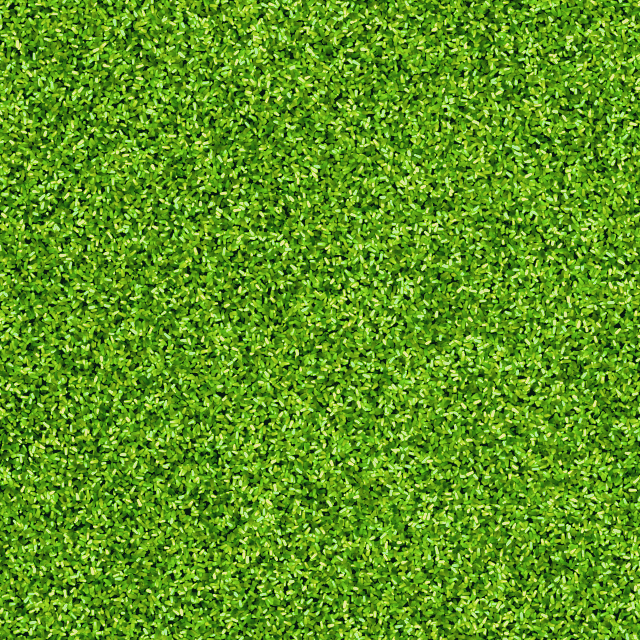
Reproduce this texture procedurally as a WebGL 1 fragment shader.

```glsl
precision highp float;
// Dense, sunlit turf seen from above: short blades lie in every direction.
// Jittered grid layers stack capsule blades into a tone field, each blade
// shading what lies below; a colour ramp then turns tone into greens.

uniform vec2 u_resolution;

const float CELLS = 112.0;        // grid cells across the canvas
const int LAYERS = 3;             // blades per cell
const float HALF_WIDTH = 0.27;    // blade sizes, in cells
const float MIN_SPINE = 0.22;
const float MAX_SPINE = 0.50;
const float EDGE_SOFTNESS = 0.0013; // in canvas units
const float SHADOW_REACH = 0.14;  // in cells
const float SHADOW_DEPTH = 0.25;
const float GROUND_TONE = 0.03;
const float DARK_BLADE = 0.17;
const float LIGHT_BLADE = 1.08;
const float TIP_LIGHT = 0.10;     // tone rise from root to tip
const float CONTRAST = 1.20;
const float TINT_AMOUNT = 0.13;   // shift between cool and yellow green
const float PATCH_SCALE = 5.0;    // broad, faint unevenness
const float PATCH_AMOUNT = 0.06;

const vec3 SOIL = vec3(0.03, 0.10, 0.06);
const vec3 DEEP_GREEN = vec3(0.11, 0.29, 0.06);
const vec3 SHADE_GREEN = vec3(0.24, 0.47, 0.06);
const vec3 LEAF_GREEN = vec3(0.40, 0.66, 0.09);
const vec3 LIME = vec3(0.62, 0.87, 0.14);
const vec3 GLINT = vec3(0.80, 0.91, 0.62);

vec4 hash4(vec2 p) {
  vec4 q = fract(p.xyxy * vec4(0.1031, 0.1030, 0.0973, 0.1099));
  q += dot(q, q.wzxy + 33.33);
  return fract((q.xxyz + q.yzzw) * q.zywx);
}

float valueNoise(vec2 p) {
  vec2 cell = floor(p);
  vec2 f = fract(p);
  f = f * f * (3.0 - 2.0 * f);
  float low = mix(hash4(cell).x, hash4(cell + vec2(1.0, 0.0)).x, f.x);
  float high = mix(hash4(cell + vec2(0.0, 1.0)).x, hash4(cell + 1.0).x, f.x);
  return mix(low, high, f.y);
}

// Antialiased coverage for a signed distance.
float coverage(float d, float softness) {
  return 1.0 - smoothstep(-softness, softness, d);
}

// Composites all nearby blades; returns tone in x and tint in y.
vec2 turf(vec2 p, float softness) {
  vec2 home = floor(p);
  vec2 surface = vec2(GROUND_TONE, 0.0);
  for (int layer = 0; layer < LAYERS; layer++) {
    for (int j = -1; j <= 1; j++) {
      for (int i = -1; i <= 1; i++) {
        vec2 cell = home + vec2(float(i), float(j));
        vec2 seed = cell + float(layer) * vec2(173.0, 291.0) + 19.0;
        vec4 place = hash4(seed);
        vec4 look = hash4(seed + vec2(631.0, 457.0));

        // Capsule around a short spine, narrowing towards the tip
        float angle = 6.2831853 * place.z;
        vec2 along = vec2(cos(angle), sin(angle));
        vec2 q = p - cell - place.xy;
        float spine = mix(MIN_SPINE, MAX_SPINE, place.w);
        float s = dot(q, along);
        float t = clamp(s / spine, -1.0, 1.0);
        float width = HALF_WIDTH * mix(0.8, 1.1, look.z) * (1.0 - 0.18 * t);
        float d = length(q - along * spine * t) - width;

        float tone = mix(DARK_BLADE, LIGHT_BLADE, look.x) + TIP_LIGHT * t;
        float shadow = coverage(d - SHADOW_REACH, softness);
        surface.x *= 1.0 - SHADOW_DEPTH * shadow;
        surface = mix(surface, vec2(tone, look.y * 2.0 - 1.0),
                      coverage(d, softness));
      }
    }
  }
  return surface;
}

float between(float a, float b, float x) {
  return clamp((x - a) / (b - a), 0.0, 1.0);
}

// Knots are spaced so that each green keeps its share of the area.
vec3 grassRamp(float tone) {
  vec3 color = mix(SOIL, DEEP_GREEN, between(0.01, 0.07, tone));
  color = mix(color, SHADE_GREEN, between(0.07, 0.26, tone));
  color = mix(color, LEAF_GREEN, between(0.26, 0.52, tone));
  color = mix(color, LIME, between(0.52, 0.87, tone));
  return mix(color, GLINT, between(0.87, 1.01, tone));
}

void main() {
  vec2 uv = gl_FragCoord.xy / u_resolution.y;
  float softness = max(EDGE_SOFTNESS, 0.7 / u_resolution.y) * CELLS;
  vec2 surface = turf(uv * CELLS, softness);

  // Broad patches and overall contrast
  float patchTone = valueNoise(uv * PATCH_SCALE + 7.0) - 0.5;
  float tone = 0.5 + (surface.x - 0.5) * CONTRAST + patchTone * PATCH_AMOUNT;
  vec3 color = grassRamp(tone);

  // Each blade leans towards yellow or cool green
  color.r += surface.y * TINT_AMOUNT * color.g;
  gl_FragColor = vec4(clamp(color, 0.0, 1.0), 1.0);
}
```
